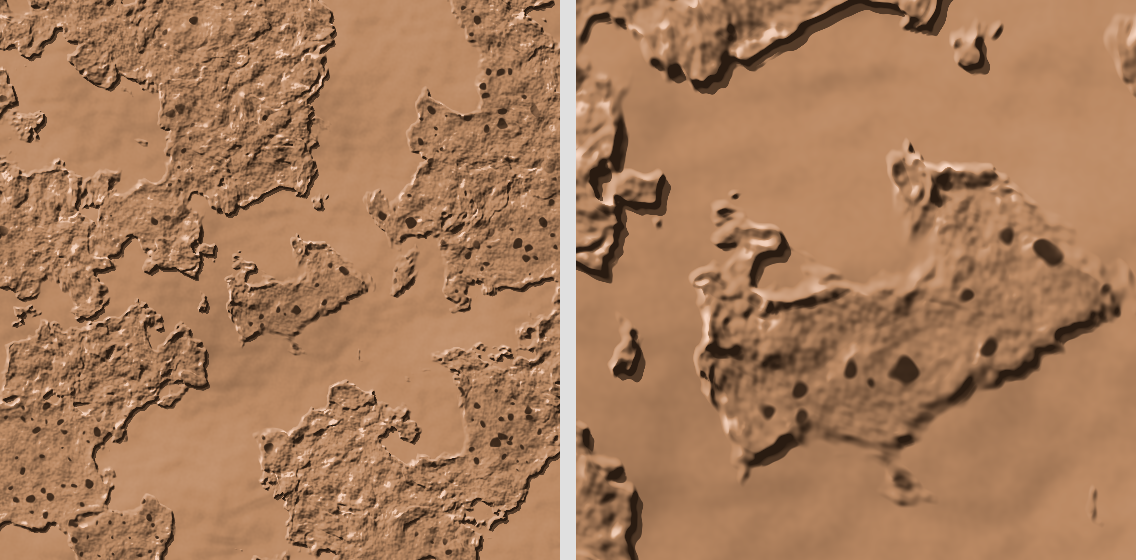
Left: the whole. Right: its middle third, enlarged.
Write a WebGL 1 fragment shader that draws this texture.

```glsl
precision highp float;
// Wet clay floor with raised, pitted and crumbling crust, lit low from the upper left.
uniform vec2 u_resolution;

const vec3 SHADOW_BROWN = vec3(0.16, 0.105, 0.065);
const vec3 CLAY = vec3(0.735, 0.54, 0.39);
const vec3 GLINT = vec3(0.96, 0.83, 0.75);
const vec2 TO_LIGHT = vec2(-0.64, 0.77);
const float SUN_SLOPE = 1.15;      // rise over run of the light
const float SHADE_GAIN = 0.56;     // tone change per unit of slope
const float SLOPE_STEP = 0.0014;   // sampling distance for slopes
const float PATCH_SCALE = 3.7;     // crust patches per canvas width
const float RAGGED_SCALE = 15.0;   // crumbs and bays along the crust
const float CRUST_BIAS = 0.025;    // raises the crust share
const float EDGE_WIDTH = 0.03;     // steepness of the crust edge
const float CRUST_HEIGHT = 0.0085;
const float LUMP_SCALE = 27.0;
const float LUMP_HEIGHT = 0.021;
const float CREASE_HEIGHT = 0.013;
const float PIT_SCALE = 42.0;
const float GRAIN_SCALE = 165.0;

vec2 hash2(vec2 p) {
  vec3 q = fract(p.xyx * vec3(0.1031, 0.1030, 0.0973));
  q += dot(q, q.yzx + 33.33);
  return fract((q.xx + q.yz) * q.zy);
}

float corner(vec2 cell, vec2 offset) {
  return dot(hash2(cell) * 2.0 - 1.0, offset);
}

// Signed gradient noise
float noise(vec2 p) {
  vec2 i = floor(p), f = p - i;
  vec2 u = f * f * f * (f * (f * 6.0 - 15.0) + 10.0);
  vec2 e = vec2(1.0, 0.0);
  float low = mix(corner(i, f), corner(i + e, f - e), u.x);
  float high = mix(corner(i + e.yx, f - e.yx), corner(i + 1.0, f - 1.0), u.x);
  return 1.3 * mix(low, high, u.y);
}

float fbm(vec2 p, int octaves) {
  float sum = 0.0, amplitude = 0.5;
  for (int i = 0; i < 6; i++) {
    if (i >= octaves) break;
    sum += amplitude * noise(p);
    p = mat2(1.6, 1.2, -1.2, 1.6) * p + 17.3;
    amplitude *= 0.5;
  }
  return sum;
}

// 0 on flat granular crust, 1 on lumpy crust
float roughness(vec2 p) {
  return smoothstep(-0.25, 0.2, noise(p * 3.3 + 71.0));
}

// x: height, y: crust coverage
vec2 surface(vec2 p) {
  vec2 warp = vec2(fbm(p * 8.0 + 3.0, 2), fbm(p * 8.0 + 47.0, 2));
  vec2 q = p + 0.045 * warp;
  float rough = roughness(p);
  float ragged = fbm(q * RAGGED_SCALE + 37.0, 4);
  float field = fbm(q * PATCH_SCALE + 11.0, 3) + CRUST_BIAS;
  field += mix(0.22, 0.42, rough) * ragged;
  float softness = 1.0 + 2.5 * smoothstep(0.0, 0.4, noise(p * 7.0 + 23.0));
  float crust = smoothstep(0.0, EDGE_WIDTH * softness, field);

  // Smooth floor with faint drag wrinkles
  float ground = 0.024 * fbm(p * 5.0 + 29.0, 4);
  ground += 0.0013 * noise(vec2(p.x * 11.0 + p.y * 6.0, p.y * 38.0) + 3.0 * warp);

  // Plate with an uneven lip, stacked clumps, creases and lumps
  float thickness = CRUST_HEIGHT * (0.9 + 1.3 * warp.x);
  float lipDistance = (field - 0.05) / 0.04;
  float lip = 0.005 * exp(-lipDistance * lipDistance);
  float clump = smoothstep(0.02, 0.09, fbm(q * 11.0 + 83.0, 4));
  float lumps = fbm(p * LUMP_SCALE + 0.5 * warp + 5.0, 4);
  float crease = abs(noise(p * 23.0 + 1.2 * warp + 61.0));
  float relief = thickness + lip + 0.007 * clump * rough;
  relief += LUMP_HEIGHT * mix(0.6, 1.3, rough) * lumps;
  relief += CREASE_HEIGHT * rough * (crease - 0.2);
  return vec2(ground + crust * relief, crust);
}

// Scattered round holes of mixed size, 0 to 1
float pits(vec2 p) {
  vec2 g = p * PIT_SCALE + 0.25 * vec2(noise(p * 60.0), noise(p * 60.0 + 9.0));
  vec2 cell = floor(g);
  float hole = 0.0;
  for (int y = -1; y <= 1; y++) {
    for (int x = -1; x <= 1; x++) {
      vec2 c = cell + vec2(float(x), float(y));
      vec2 center = c + 0.15 + 0.7 * hash2(c + 19.0);
      vec2 kind = hash2(c + 131.0);
      float radius = mix(0.1, 0.36, kind.x * kind.x);
      float inside = 1.0 - smoothstep(radius - 0.07, radius + 0.07, length(g - center));
      hole = max(hole, inside * step(0.55, kind.y));
    }
  }
  return hole;
}

// Shadow thrown by higher ground toward the light
float castShadow(vec2 p, float height) {
  float blocked = 0.0;
  for (int i = 1; i <= 3; i++) {
    float reach = 0.0025 * float(i);
    float above = surface(p + TO_LIGHT * reach).x - height - reach * SUN_SLOPE;
    blocked = max(blocked, smoothstep(-0.0005, 0.003, above));
  }
  return blocked;
}

void main() {
  vec2 p = gl_FragCoord.xy / min(u_resolution.x, u_resolution.y);
  vec2 here = surface(p);
  float crust = here.y;
  vec2 stride = TO_LIGHT * SLOPE_STEP;
  float slope = (surface(p - stride).x - surface(p + stride).x) / (2.0 * SLOPE_STEP);
  float facing = max(slope, 0.0);

  // Tone: 0 is shadow, 1 is plain clay, 2 is a wet glint
  float tone = mix(1.0, 0.87, crust);
  tone += SHADE_GAIN * (min(slope, 0.0) + 0.7 * facing / (1.0 + 0.6 * facing));
  tone += 0.24 * fbm(p * 3.5 + 57.0, 3);
  tone += mix(0.03, 0.2, crust) * noise(p * GRAIN_SCALE);
  float wet = smoothstep(0.0, 0.35, noise(p * 55.0 + 7.0)) * crust;
  tone += 0.8 * wet * smoothstep(0.3, 0.95, slope);
  tone *= 1.0 - 0.7 * castShadow(p, here.x);
  float pitted = smoothstep(0.8, 0.4, roughness(p)) * crust;
  tone *= 1.0 - 0.85 * pitted * pits(p);

  vec3 color = mix(SHADOW_BROWN, CLAY, clamp(tone, 0.0, 1.0));
  color = mix(color, GLINT, clamp(tone - 1.0, 0.0, 1.0));
  gl_FragColor = vec4(color, 1.0);
}
```
